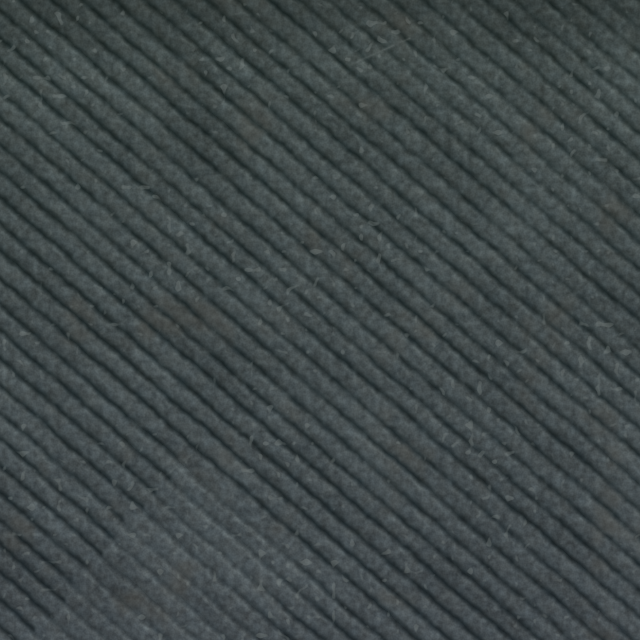
This texture is drawn by a WebGL 1 fragment shader. Its source:

```glsl
precision highp float;
// Weathered dark grey decking: fine diagonal grooves, a shallow worn patch, grain and scratches.
uniform vec2 u_resolution;

const float TILT = 0.714;        // downward slope of the grooves, radians
const float PITCH = 0.0317;      // distance between grooves
const float SEAM = 0.031;        // where the deep grooves stop, measured along them
const float PATCH_ROWS = 13.0;   // rows below this index are cut by the seam

const vec3 GROOVE = vec3(0.115, 0.145, 0.150);
const vec3 RIDGE = vec3(0.280, 0.307, 0.313);
const vec3 LIP = vec3(0.365, 0.395, 0.395);
const vec3 RUST = vec3(0.300, 0.280, 0.245);
const vec3 DUST = vec3(0.480, 0.510, 0.500);

float hash(vec2 p) {
  vec3 q = fract(vec3(p.xyx) * 0.1031);
  q += dot(q, q.yzx + 33.33);
  return fract((q.x + q.y) * q.z);
}

vec2 gradient(vec2 cell) {
  float angle = 6.28318 * hash(cell);
  return vec2(cos(angle), sin(angle));
}

// Gradient noise, roughly -0.7 to 0.7
float noise(vec2 p) {
  vec2 i = floor(p);
  vec2 f = p - i;
  vec2 w = f * f * f * (f * (f * 6.0 - 15.0) + 10.0);
  vec2 e = vec2(0.0, 1.0);
  float low = mix(dot(gradient(i), f), dot(gradient(i + e.yx), f - e.yx), w.x);
  float high = mix(dot(gradient(i + e), f - e), dot(gradient(i + 1.0), f - 1.0), w.x);
  return mix(low, high, w.y);
}

float fbm(vec2 p) {
  float sum = 0.0;
  float gain = 0.6;
  for (int i = 0; i < 3; i++) {
    sum += gain * noise(p);
    p = p * 2.03 + 17.3;
    gain *= 0.6;
  }
  return sum;
}

// Soft band of the given half width around zero
float band(float d, float halfWidth, float soft) {
  return 1.0 - smoothstep(halfWidth - soft, halfWidth + soft, abs(d));
}

float segment(vec2 p, vec2 a, vec2 b) {
  vec2 ab = b - a;
  return length(p - a - ab * clamp(dot(p - a, ab) / dot(ab, ab), 0.0, 1.0));
}

float scratch(vec2 p, vec2 a, vec2 b, float px) {
  return band(segment(p, a, b), 0.0012, 0.0012 + px) * (0.6 + 0.9 * noise(p * 60.0));
}

void main() {
  vec2 uv = gl_FragCoord.xy / u_resolution.y;
  float px = 1.0 / u_resolution.y;
  float along = dot(uv, vec2(cos(TILT), -sin(TILT)));
  float across = dot(uv, vec2(sin(TILT), cos(TILT)));

  // Repeating rows with slightly uneven edges
  float wobble = 0.09 * noise(vec2(along * 14.0, across * 24.0)) + 0.08 * noise(uv * 62.0);
  float rowPos = across / PITCH + wobble;
  float row = floor(rowPos);
  float phase = rowPos - row;
  float rowHash = hash(vec2(row + 40.0, 5.0));

  // Worn patch: grooves stop at a ragged seam, then slowly deepen again
  float end = SEAM + 0.016 * (rowHash - 0.5);
  float cut = smoothstep(end - 0.005, end + 0.005, along) * step(row, PATCH_ROWS - 1.0);
  float worn = cut * (1.0 - smoothstep(0.20, 0.40, along));
  float centre = mix(0.5, 0.42, cut) + 0.08 * (rowHash - 0.5);
  float offset = phase - centre;

  // Groove depth fades toward the upper right and breaks up along each row
  float fade = smoothstep(0.7, 1.7, uv.x + uv.y);
  float depth = 0.94 - 0.30 * fade + 0.24 * (rowHash - 0.5) + 0.35 * fbm(uv * 9.0);
  depth += 0.45 * noise(vec2(along * 26.0, row * 5.3)) + 0.30 * noise(uv * 85.0);
  depth = clamp(depth * (1.0 - 0.62 * worn), 0.0, 1.0);
  float soft = px / PITCH;
  float core = band(offset, 0.095, 0.10 + soft);
  float shoulder = band(offset - 0.07, 0.22, 0.20 + soft);
  float groove = depth * (0.70 * core + 0.30 * shoulder);

  // Pale worn edge beside each groove
  float lip = band(offset + 0.25, 0.09, 0.09 + soft);
  lip *= 0.30 + 0.25 * worn + 0.6 * noise(vec2(along * 40.0, row * 3.7));

  vec3 color = mix(RIDGE, LIP, clamp(lip, 0.0, 1.0));
  color = mix(color, GROOVE, groove);

  // Each ridge has its own slow streaks; the break falls inside a groove
  float ridge = floor(rowPos - centre);
  float streak = noise(vec2(along * 6.0, ridge * 0.77)) + 0.4 * (hash(vec2(ridge + 70.0, 9.0)) - 0.5);

  // Broad stains, tint shift, and coarse to fine grain
  float stain = fbm(uv * 4.5 + 4.0);
  float grain = fbm(uv * 82.0);
  color *= 1.0 + 0.16 * stain + 0.10 * streak + 0.42 * grain * (1.0 - 0.4 * groove);
  color += mix(vec3(0.0, 0.0, 0.008), vec3(-0.008, 0.002, -0.010), uv.y);
  color *= 1.0 - 0.14 * smoothstep(0.88, 1.0, uv.y);
  color += vec3(0.010, 0.0, -0.010) * fbm(uv * 38.0 + 9.0);
  float rust = smoothstep(0.10, 0.45, fbm(uv * 9.0 + 31.0));
  color = mix(color, RUST, 0.28 * rust * (1.0 - groove));

  // Sparse dust and hairline scratches
  float dust = 0.35 * smoothstep(0.36, 0.56, noise(uv * 70.0 + 50.0) + 0.3 * noise(uv * 6.0));
  dust += 0.40 * scratch(uv, vec2(0.55, 0.90), vec2(0.64, 0.94), px);
  dust += 0.35 * scratch(uv, vec2(0.23, 0.85), vec2(0.31, 0.83), px);
  dust += 0.30 * scratch(uv, vec2(0.25, 0.25), vec2(0.30, 0.29), px);
  color = mix(color, DUST, clamp(dust, 0.0, 1.0));

  gl_FragColor = vec4(color, 1.0);
}
```
